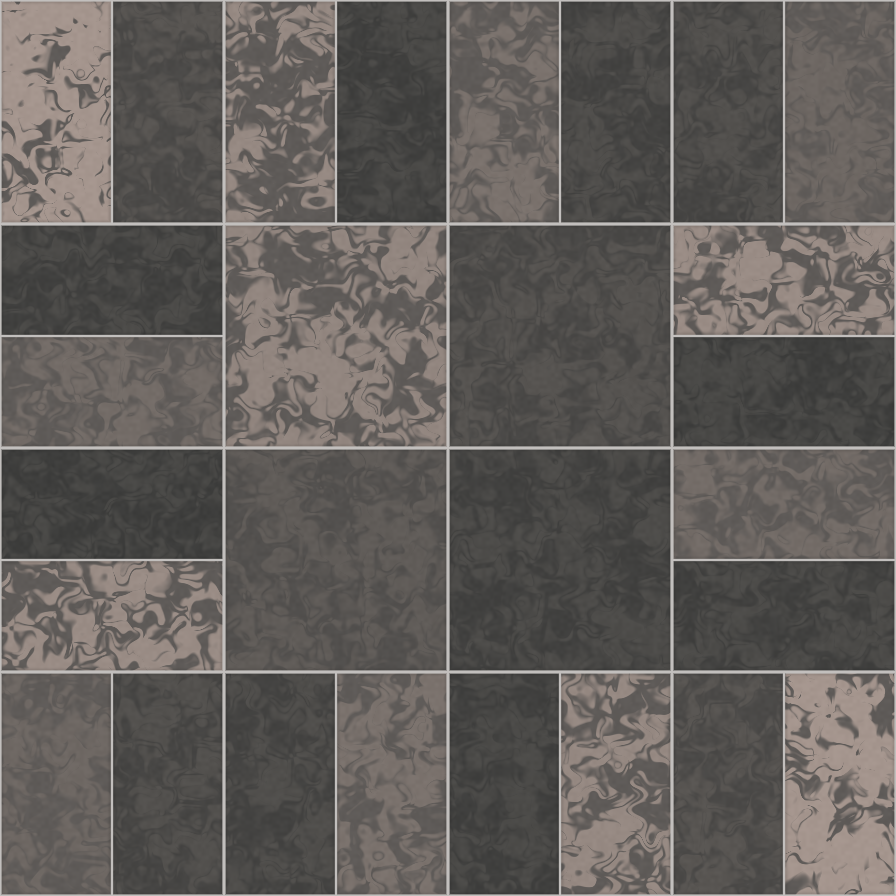
A WebGL 1 fragment shader for this pattern:

```glsl
precision highp float;
// Stone paving on a 4 x 4 grid: whole slabs in the centre, framed by half slabs.
// Each slab has a tone that sets its face and blotch colours; layered value noise
// makes the mottling, and pale grout is drawn from the distance to the slab edges.

uniform vec2 u_resolution;

float hash(vec2 p) {
  return fract(sin(dot(p, vec2(127.1, 311.7))) * 43758.55);
}

float noise(vec2 p) {
  vec2 i = floor(p);
  vec2 f = fract(p);
  f = f * f * (3.0 - 2.0 * f);
  return mix(mix(hash(i), hash(i + vec2(1.0, 0.0)), f.x),
             mix(hash(i + vec2(0.0, 1.0)), hash(i + vec2(1.0, 1.0)), f.x), f.y);
}

// Broad clouds, warped flecks and fine curling veins
float mottle(vec2 p) {
  vec2 warp = vec2(noise(p * 60.0), noise(p * 60.0 + 31.0)) - 0.5;
  float clouds = noise(p * 24.0);
  float flecks = noise(p * 80.0 + warp * 2.5);
  float veins = 1.0 - abs(2.0 * noise(p * 105.0 + warp * 3.0 + 17.0) - 1.0);
  return 0.28 * clouds + 0.4 * flecks + 0.32 * veins;
}

// Select entry i of four
float pick(vec4 values, float i) {
  return dot(values, step(abs(vec4(0.0, 1.0, 2.0, 3.0) - i), vec4(0.5)));
}

// Slab tone, 0 dark to 1 pale; the frame has half-turn symmetry
float slabTone(vec2 cell, vec2 slab) {
  if (cell.y < 0.5 || cell.y > 2.5) {
    float i = cell.y < 0.5 ? 7.0 - slab.x : slab.x;
    return pick(vec4(1.0, 0.16, 0.84, 0.02), i)
         + pick(vec4(0.54, 0.07, 0.10, 0.40), i - 4.0);
  }
  if (cell.x < 0.5 || cell.x > 2.5) {
    float i = cell.x > 2.5 ? 7.0 - slab.y : slab.y;
    return pick(vec4(0.88, 0.0, 0.46, 0.03), i - 2.0);
  }
  return pick(vec4(0.25, 0.04, 0.80, 0.14), cell.x - 1.0 + 2.0 * (cell.y - 1.0));
}

// Distance to the nearest edge of a grid with the given cell size
float edgeDistance(vec2 uv, vec2 size) {
  vec2 local = fract(uv / size) * size;
  vec2 edge = min(local, size - local);
  return min(edge.x, edge.y);
}

float line(float dist, float halfWidth) {
  float pixel = 1.0 / min(u_resolution.x, u_resolution.y);
  return clamp((halfWidth - dist) / pixel + 0.5, 0.0, 1.0);
}

void main() {
  vec2 uv = gl_FragCoord.xy / u_resolution;

  // Upright halves above and below, flat halves at the sides
  vec2 cell = floor(uv * 4.0);
  vec2 size = vec2(0.25);
  if (cell.y < 0.5 || cell.y > 2.5) size.x = 0.125;
  else if (cell.x < 0.5 || cell.x > 2.5) size.y = 0.125;
  vec2 slab = floor(uv / size);
  float tone = slabTone(cell, slab);

  // Stone: pale slabs have crisp blotches, dark slabs soft ones
  vec2 shift = 7.0 * vec2(hash(slab + cell * 9.0), hash(slab + cell * 5.0 + 40.0));
  float n = mottle(uv + shift);
  float cut = mix(0.55, 0.64, smoothstep(0.85, 1.0, tone));
  float soft = mix(0.17, 0.07, tone);
  float blotch = smoothstep(cut - soft, cut + soft, n);
  vec3 face = mix(vec3(0.29, 0.287, 0.278), vec3(0.645, 0.585, 0.555), tone);
  vec3 dark = mix(vec3(0.24, 0.24, 0.235), vec3(0.37, 0.355, 0.345), min(tone * 2.5, 1.0));
  vec3 color = mix(face, dark, blotch);
  color += 0.025 * (noise((uv + shift) * 230.0) - 0.5);

  // Slightly shaded slab rims, then thin grout with wider main joints
  float slabEdge = edgeDistance(uv, size);
  color *= mix(0.88, 1.0, smoothstep(0.001, 0.006, slabEdge));
  float grout = max(line(slabEdge, 0.0013), line(edgeDistance(uv, vec2(0.25)), 0.0018));
  color = mix(color, vec3(0.76, 0.75, 0.74), grout);

  gl_FragColor = vec4(color, 1.0);
}
```
